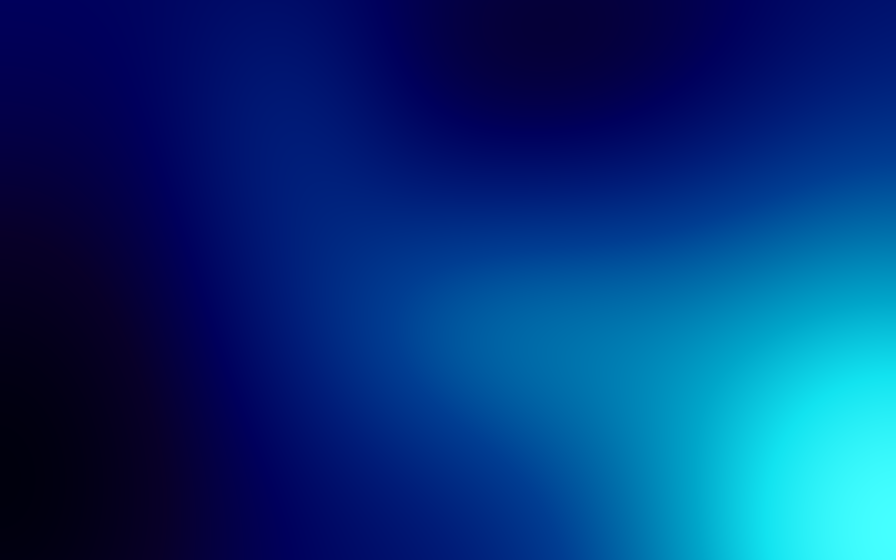
Reproduce this background procedurally as a WebGL 2 fragment shader.

```glsl
#version 300 es
precision highp float;
// Soft blue gradient: cyan glow at lower right, dark pools at left and top.

// Glow level (in palette steps) where no pool or glow reaches
#define BASE_LEVEL 2.2
// Strength of each soft blob, in palette steps
#define CORNER_GLOW 5.8
#define MIDDLE_GLOW 1.9
#define UPPER_STREAK 0.9
#define LEFT_POOL 2.2
#define TOP_POOL 1.2

uniform vec2 u_resolution;
out vec4 fragColor;

const int STEPS = 9;
const vec3 PALETTE[STEPS] = vec3[STEPS](
    vec3(0.00, 0.00, 0.05),   // near black
    vec3(0.03, 0.00, 0.16),   // dark violet
    vec3(0.00, 0.00, 0.36),   // navy
    vec3(0.00, 0.11, 0.47),   // deep blue
    vec3(0.00, 0.24, 0.57),   // royal blue
    vec3(0.00, 0.44, 0.67),   // ocean blue
    vec3(0.00, 0.65, 0.79),   // teal
    vec3(0.07, 0.89, 0.94),   // cyan
    vec3(0.27, 1.00, 1.00)    // bright cyan
);

// Elliptical Gaussian falloff, 1 at the centre
float blob(vec2 p, vec2 center, vec2 radius) {
    vec2 d = (p - center) / radius;
    return exp(-dot(d, d));
}

// Piecewise linear walk through the palette
vec3 ramp(float level) {
    vec3 color = PALETTE[0];
    for (int i = 1; i < STEPS; i++) {
        color = mix(color, PALETTE[i], clamp(level - float(i - 1), 0.0, 1.0));
    }
    return color;
}

void main() {
    // Canvas height is one unit; width is stretched to 1.6
    vec2 p = gl_FragCoord.xy / u_resolution * vec2(1.6, 1.0);

    float level = BASE_LEVEL;
    level += CORNER_GLOW * blob(p, vec2(1.61, 0.05), vec2(0.54, 0.63));
    level += MIDDLE_GLOW * blob(p, vec2(0.86, 0.42), vec2(0.38, 0.27));
    level += UPPER_STREAK * blob(p, vec2(0.52, 0.78), vec2(0.22, 0.28));
    level -= LEFT_POOL * blob(p, vec2(0.00, 0.15), vec2(0.40, 0.56));
    level -= TOP_POOL * blob(p, vec2(1.03, 0.90), vec2(0.42, 0.30));

    fragColor = vec4(ramp(level), 1.0);
}
```
